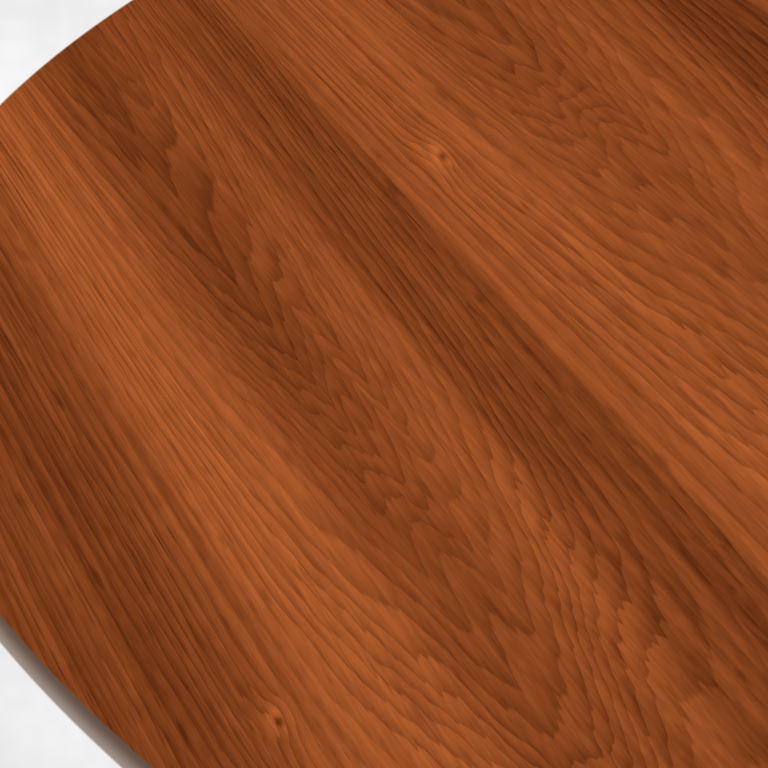
Give the GLSL for this texture, as a three.js fragment shader.

```glsl
// Walnut table top seen at an angle: a curved rim over a pale floor.
// The veneer lives in polar coordinates around a far vanishing point, where
// nested arches are contours of a warped hyperbola, overlaid with fine fibres.
varying vec2 vUv;

#define VANISH vec2(-1.14, 2.52) // point where the grain lines converge
#define REACH 2.6                // distance from there to the canvas centre
#define LEAF 0.5                 // width of one veneer leaf
#define RINGS 15.0               // growth rings per unit along the grain
#define ARCH_SLOPE 5.0           // steepness of the arch flanks
#define ARCH_ROUND 0.05          // roundness of the arch tips
#define ZIGZAG 0.17              // raggedness of the arch tips
#define RING_DEPTH 0.42          // contrast of the growth rings
#define RIM_DROP 0.036           // visible thickness of the table edge
#define SOFT 0.002               // edge smoothing
#define DARK_WOOD vec3(0.385, 0.175, 0.065)
#define LIGHT_WOOD vec3(0.70, 0.37, 0.18)

float hash(vec2 p) {
  return fract(sin(dot(p, vec2(127.1, 311.7))) * 43758.5453);
}

float noise(vec2 p) {
  vec2 i = floor(p), f = fract(p);
  f = f * f * (3.0 - 2.0 * f);
  return mix(mix(hash(i), hash(i + vec2(1.0, 0.0)), f.x),
             mix(hash(i + vec2(0.0, 1.0)), hash(i + 1.0), f.x), f.y);
}

// Noise centred on zero, stretched along the grain (x across, y along)
float streak(vec2 grain, float across, float along) {
  return noise(grain * vec2(across, along) + across) - 0.5;
}

float bump(float x, float centre, float width) {
  float d = (x - centre) / width;
  return exp(-d * d);
}

// Signed distance to the table outline, positive on the table
float tableDistance(vec2 p) {
  float edge = (p.y - 0.863) * (p.y - 0.2) * (1.159 + 0.42 * p.y);
  float slope = 1.37 * (2.0 * p.y - 1.063);
  return (p.x - edge) / sqrt(1.0 + slope * slope);
}

// Growth rings: slow darkening that ends in a crisp light step
float growthRings(float level) {
  float ring = level * RINGS;
  float t = fract(ring);
  float late = t * t * (1.0 - smoothstep(0.88, 1.0, t));
  return (late - 0.28) * (0.45 + 0.65 * hash(vec2(floor(ring), 7.0)));
}

vec3 walnut(vec2 p) {
  // Grain coordinates: x across the fibres, y along them
  vec2 ray = p - VANISH;
  vec2 g = vec2((atan(ray.y, ray.x) + 0.889) * REACH, length(ray) - REACH);

  // Position across the leaf, measured from its arch axis
  float leaf = max(floor((g.x + 0.31) / LEAF), 0.0);
  float w = g.x + 0.06 - leaf * LEAF + 0.04 * g.y;
  w += 0.012 * streak(g, 3.0, 4.0);

  // Arches fade into straight grain away from the axis
  float along = g.y * mix(1.0, 0.2, smoothstep(0.06, 0.25, abs(w)));
  float level = along + ARCH_SLOPE * (sqrt(w * w + ARCH_ROUND * ARCH_ROUND) - ARCH_ROUND);
  float tip = bump(w, 0.0, 0.11);
  level += ZIGZAG * tip * (streak(g, 27.0, 4.0) + 0.4 * streak(g, 70.0, 7.0));
  level += 0.022 * streak(g, 260.0, 14.0) + 0.10 * streak(g, 9.0, 2.0);
  level += 0.04 * sin(level * 9.0);

  // Small knots bend the rings and leave a pale spot with a dark core
  float knotTone = 0.0;
  for (int i = 0; i < 2; i++) {
    float k = float(i);
    vec2 d = (g - vec2(-0.35 + 0.61 * k, 0.278 - 0.45 * k)) * vec2(1.0, 0.7);
    float r = length(d) + 0.006 * streak(g, 90.0, 70.0);
    level += 0.10 * bump(r, 0.0, 0.025);
    knotTone += 0.5 * bump(r, 0.0, 0.013) - 0.9 * bump(length(d - vec2(0.004, 0.003)), 0.0, 0.005);
  }

  // Broad light and dark bands across each leaf
  float tone = 0.49 + 0.20 * bump(w, -0.16, 0.08) + 0.13 * bump(w, 0.10, 0.05);
  tone -= 0.20 * bump(w, 0.21, 0.08) + 0.22 * (1.0 - smoothstep(-0.34, -0.23, w));
  tone -= 0.16 * bump(w, 0.0, 0.08) * (1.0 - smoothstep(-0.3, 0.25, g.y));
  tone += 0.30 * streak(g, 11.0, 1.2);

  // Rings, streaks, fibres and short dark pores
  tone -= RING_DEPTH * growthRings(level);
  tone += (0.30 - 0.18 * tip) * streak(g, 70.0, 1.6);
  tone += 0.20 * streak(g, 190.0, 9.0) + 0.20 * streak(g, 420.0, 45.0);
  float pore = smoothstep(0.28, 0.45, streak(g, 230.0, 22.0));
  tone -= 0.20 * pore * (1.0 - 0.6 * tip);
  return mix(DARK_WOOD, LIGHT_WOOD, clamp(tone + knotTone, -0.1, 1.15));
}

void main() {
  // Pale, faintly clouded floor
  vec3 color = vec3(0.945 + 0.05 * (noise(vUv * 14.0) - 0.5) + 0.02 * (noise(vUv * 60.0) - 0.5));

  // Grey-brown side of the table, seen only along the lower rim
  float top = tableDistance(vUv);
  float side = tableDistance(vUv + vec2(0.0, RIM_DROP));
  vec3 rim = mix(vec3(0.62, 0.56, 0.52), vec3(0.40, 0.32, 0.28), smoothstep(0.0, 0.022, side));
  color = mix(color, rim, smoothstep(-SOFT, SOFT, side));

  // Veneered surface
  color = mix(color, walnut(vUv), smoothstep(-SOFT, SOFT, top));
  gl_FragColor = vec4(color, 1.0);
}
```
